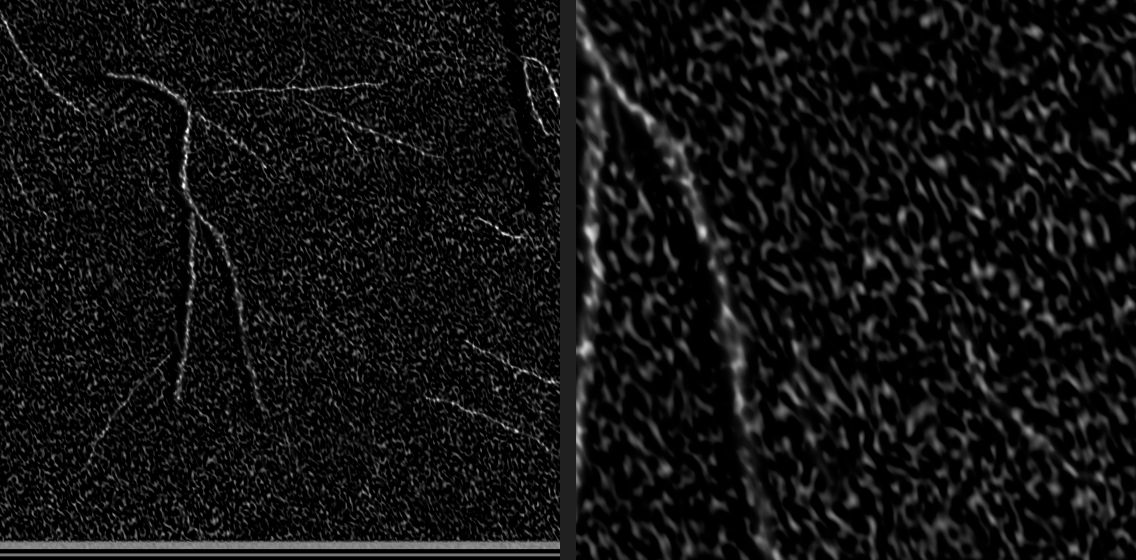
Left, the full canvas; right, a detail of the centre.
Reproduce this texture map procedurally as a WebGL 2 fragment shader.

```glsl
#version 300 es
precision highp float;
// Embossed dark surface: fine slanted grain, branching lit ridges, faint cracks and a pale strip at the base.
uniform vec2 u_resolution;
out vec4 fragColor;

const vec2 GRAIN_FREQ = vec2(190.0, 104.0); // cells across and along a streak
const vec2 CLUMP_FREQ = vec2(46.0, 20.0);   // wisps of denser grain
const float CLUMP_SHARE = 0.30;
const float GRAIN_LEAN = 0.34;              // tilt of the streaks, radians
const float GRAIN_GAIN = 0.41;
const float GRAIN_PEAK = 0.10;              // extra lift of the brightest grains
const float CLIP_SOFTNESS = 0.004;
const float TRUNK_WIDTH = 0.0042;
const float TWIG_WIDTH = 0.0025;
const float TRUNK_LIGHT = 0.50;
const vec2 SHADOW_OFFSET = vec2(0.015, 0.004); // dark flank left of the trunk
const float SHADOW_WIDTH = 0.009;
const int CRACKS = 36;
const float CRACK_LIGHT = 0.13;
const int CURVE_STEPS = 8;
const float STRIP_TONE = 0.52;

float light = 0.0; // gathered ridge light
float shade = 0.0; // gathered flank shadow

uint mixBits(uint v) {
  v = v * 747796405u + 2891336453u;
  v = ((v >> ((v >> 28u) + 4u)) ^ v) * 277803737u;
  return (v >> 22u) ^ v;
}

float hash(vec2 cell) {
  ivec2 c = ivec2(floor(cell));
  return float(mixBits(uint(c.x) + mixBits(uint(c.y))) >> 8u) / 16777216.0;
}

mat2 rotate(float a) {
  return mat2(cos(a), sin(a), -sin(a), cos(a));
}

float cornerSlope(vec2 cell, vec2 offset) {
  float a = 6.2832 * hash(cell);
  return dot(vec2(cos(a), sin(a)), offset);
}

// Gradient noise, zero on average
float noise(vec2 p) {
  vec2 i = floor(p), f = p - i;
  vec2 w = f * f * f * (f * (f * 6.0 - 15.0) + 10.0);
  vec2 e = vec2(1.0, 0.0);
  float low = mix(cornerSlope(i, f), cornerSlope(i + e, f - e), w.x);
  float high = mix(cornerSlope(i + e.yx, f - e.yx), cornerSlope(i + 1.0, f - 1.0), w.x);
  return mix(low, high, w.y);
}

vec2 noisePair(vec2 p) {
  return vec2(noise(p), noise(p + 60.0));
}

float segmentDistance(vec2 p, vec2 a, vec2 b) {
  vec2 ab = b - a;
  return length(p - a - ab * clamp(dot(p - a, ab) / dot(ab, ab), 0.0, 1.0));
}

// Distance to a quadratic curve from a to c, bent towards b
float curveDistance(vec2 p, vec2 a, vec2 b, vec2 c) {
  float nearest = 9.0;
  vec2 last = a;
  for (int i = 1; i <= CURVE_STEPS; i++) {
    float t = float(i) / float(CURVE_STEPS);
    vec2 next = mix(mix(a, b, t), mix(b, c, t), t);
    nearest = min(nearest, segmentDistance(p, last, next));
    last = next;
  }
  return nearest;
}

float softLine(float d, float width) {
  return exp(-d * d / (width * width));
}

void twig(vec2 p, vec2 a, vec2 b, vec2 c, float tone) {
  light = max(light, tone * softLine(curveDistance(p, a, b, c), TWIG_WIDTH));
}

void trunk(vec2 p, vec2 a, vec2 b, vec2 c, float tone) {
  light = max(light, tone * TRUNK_LIGHT * softLine(curveDistance(p, a, b, c), TRUNK_WIDTH));
  shade = max(shade, tone * softLine(curveDistance(p + SHADOW_OFFSET, a, b, c), SHADOW_WIDTH));
}

// Two leaning layers of streaks plus broader wisps
float grain(vec2 p) {
  vec2 q = p + 0.006 * noisePair(p * 23.0);
  vec2 steep = rotate(-GRAIN_LEAN) * q;
  vec2 slanted = rotate(-GRAIN_LEAN * 1.8) * q;
  float streaks = noise(steep * GRAIN_FREQ) + noise(slanted * GRAIN_FREQ * 0.87 + 300.0);
  return streaks + CLUMP_SHARE * noise(slanted * CLUMP_FREQ + 500.0);
}

void drawRidges(vec2 p) {
  // Forked trunk
  trunk(p, vec2(0.195, 0.867), vec2(0.318, 0.860), vec2(0.341, 0.790), 0.85);
  trunk(p, vec2(0.341, 0.790), vec2(0.310, 0.670), vec2(0.352, 0.622), 1.0);
  trunk(p, vec2(0.342, 0.615), vec2(0.352, 0.480), vec2(0.316, 0.285), 0.85);
  trunk(p, vec2(0.352, 0.622), vec2(0.420, 0.560), vec2(0.430, 0.440), 0.75);
  trunk(p, vec2(0.430, 0.440), vec2(0.445, 0.330), vec2(0.472, 0.270), 0.55);
  // Twigs and long scratches
  twig(p, vec2(0.306, 0.368), vec2(0.190, 0.260), vec2(0.154, 0.165), 0.25);
  twig(p, vec2(0.004, 0.975), vec2(0.030, 0.885), vec2(0.146, 0.798), 0.50);
  twig(p, vec2(0.020, 0.720), vec2(0.045, 0.620), vec2(0.100, 0.608), 0.27);
  twig(p, vec2(0.380, 0.838), vec2(0.520, 0.838), vec2(0.680, 0.850), 0.40);
  twig(p, vec2(0.540, 0.820), vec2(0.630, 0.775), vec2(0.790, 0.715), 0.34);
  twig(p, vec2(0.610, 0.772), vec2(0.635, 0.740), vec2(0.648, 0.700), 0.42);
  twig(p, vec2(0.352, 0.797), vec2(0.420, 0.755), vec2(0.475, 0.700), 0.38);
  twig(p, vec2(0.540, 0.910), vec2(0.545, 0.870), vec2(0.515, 0.852), 0.33);
  twig(p, vec2(0.625, 0.955), vec2(0.740, 0.900), vec2(0.900, 0.885), 0.20);
  twig(p, vec2(0.938, 0.890), vec2(0.945, 0.800), vec2(0.980, 0.760), 0.50);
  twig(p, vec2(0.930, 0.900), vec2(0.980, 0.905), vec2(1.000, 0.810), 0.55);
  twig(p, vec2(0.853, 0.610), vec2(0.890, 0.585), vec2(0.940, 0.573), 0.42);
  twig(p, vec2(0.830, 0.395), vec2(0.920, 0.335), vec2(1.000, 0.316), 0.36);
  twig(p, vec2(0.760, 0.290), vec2(0.860, 0.270), vec2(0.980, 0.200), 0.36);
  // Scattered faint cracks
  for (int i = 0; i < CRACKS; i++) {
    vec2 seed = vec2(float(i), 71.0);
    vec2 start = vec2(hash(seed), hash(seed + 100.0));
    float angle = -1.4 + 0.9 * hash(seed + 200.0);
    vec2 reach = (0.05 + 0.09 * hash(seed + 300.0)) * vec2(cos(angle), sin(angle));
    vec2 bow = start + 0.5 * reach - 0.15 * vec2(-reach.y, reach.x);
    twig(p, start, bow, start + reach, CRACK_LIGHT);
  }
}

void main() {
  vec2 p = gl_FragCoord.xy / u_resolution;
  drawRidges(p + 0.007 * noisePair(p * 27.0) + 0.0025 * noisePair(p * 80.0));

  // Smooth dark band near the right edge
  float band = segmentDistance(p, vec2(0.900, 1.02), vec2(0.958, 0.63));
  shade = max(shade, 0.9 - 0.9 * smoothstep(0.006, 0.017, band));

  // Grain, softly clipped to its lit side
  float relief = grain(p) * (1.0 + 0.35 * noise(p * 6.0));
  float slope = relief - 0.6 * shade * (1.0 - light);
  float lit = 0.5 * (slope + sqrt(slope * slope + CLIP_SOFTNESS));
  float tone = GRAIN_GAIN * lit + GRAIN_PEAK * lit * lit;
  tone += light * clamp(0.85 + 0.9 * relief, 0.25, 1.3);

  // Pale strip and thin line along the base
  float soft = 0.0012;
  tone *= smoothstep(0.018, 0.024, p.y);
  float strip = smoothstep(0.0195 - soft, 0.0195 + soft, p.y);
  strip *= 1.0 - smoothstep(0.030, 0.036, p.y + 0.003 * relief);
  float line = smoothstep(0.0065 - soft, 0.0065 + soft, p.y) - smoothstep(0.0117 - soft, 0.0117 + soft, p.y);
  tone = mix(tone, STRIP_TONE + 0.08 * relief, strip);
  tone = mix(tone, STRIP_TONE * 0.9, line);
  fragColor = vec4(vec3(clamp(tone, 0.0, 1.0)), 1.0);
}
```
